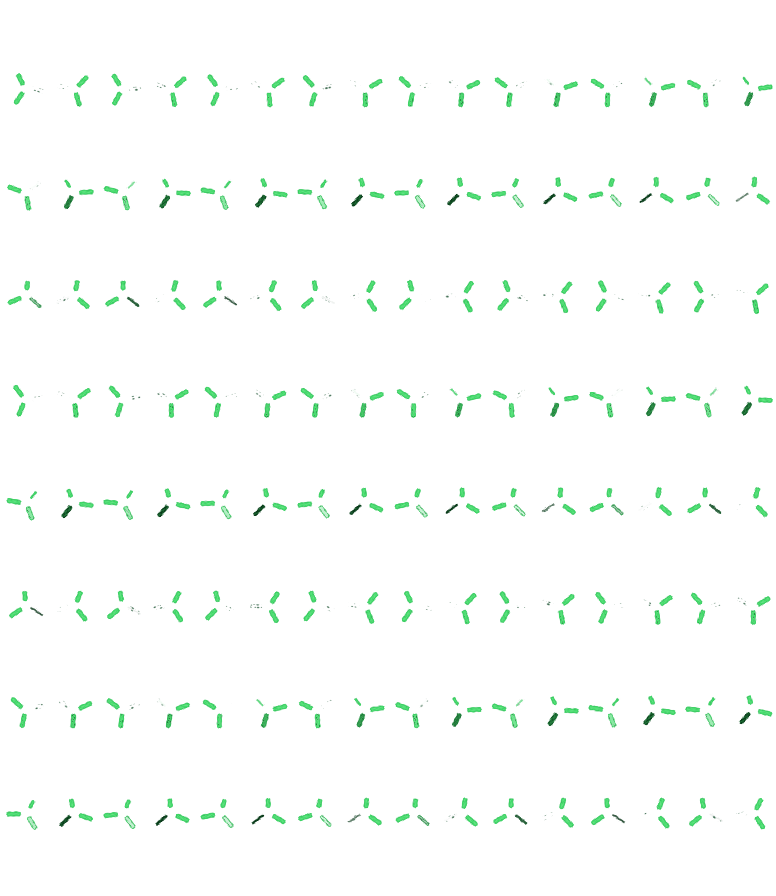
Give the GLSL for this pattern, as a Shadertoy shader.

```glsl
#define COLUMNS 16.0
#define ROWS 8.0
#define ROW_PITCH 0.1334
#define GRID_SHIFT vec2(0.0020, 0.0045)
#define ARM_ORBIT vec2(0.0156, 0.0138)
#define ARM_HALF vec2(0.0092, 0.0031)
#define TURN_STEP 5.45
#define LEFT_LEAD 12.0
#define SPECK_CELL 0.0048
#define GREEN vec3(0.24, 0.85, 0.40)
#define DARK_GREEN vec3(0.03, 0.20, 0.09)
#define PAPER vec3(1.0)

vec3 hash3(vec3 p) {
    p = fract(p * vec3(0.1031, 0.1030, 0.0973));
    p += dot(p, p.yxz + 33.33);
    return fract((p.xxy + p.yxx) * p.zyx);
}

float roundedBox(vec2 p, vec2 halfSize, float radius) {
    vec2 q = abs(p) - halfSize + radius;
    return length(max(q, 0.0)) + min(max(q.x, q.y), 0.0) - radius;
}

// Distance to scattered dots, one per cell
float speckDistance(vec2 p, float seed) {
    vec2 cell = floor(p / SPECK_CELL);
    float d = 1.0;
    for (int j = -1; j <= 1; j++)
    for (int i = -1; i <= 1; i++) {
        vec2 id = cell + vec2(i, j);
        vec3 h = hash3(vec3(id + 40.0, seed));
        vec2 dotPos = (id + 0.2 + 0.6 * h.xy) * SPECK_CELL;
        float radius = mix(-0.0012, 0.0013, h.z);
        d = min(d, length((p - dotPos) * vec2(0.75, 1.0)) - radius);
    }
    return d;
}

// Uneven streaks running along an arm
float grain(vec2 p, float seed) {
    float s = sin(p.x * 800.0 + seed + 2.0 * sin(p.y * 1300.0 + seed));
    return 0.5 + 0.3 * s + 0.2 * sin(p.y * 1900.0 - p.x * 600.0 + seed * 1.7);
}

// Blend one arm over the colour; angle is in degrees from the outward side
vec3 drawArm(vec3 color, vec2 local, float angle, float side, float seed, float aa) {
    float a = radians(angle);
    vec2 axis = vec2(cos(a), sin(a));
    vec2 offset = local - axis * ARM_ORBIT;
    vec2 q = vec2(dot(offset, axis), dot(offset, vec2(-axis.y, axis.x)));

    // Arms thin out and break up as they turn outward
    float solid = smoothstep(34.0, 78.0, angle) * (1.0 - smoothstep(302.0, 346.0, angle));
    float lower = smoothstep(268.0, 316.0, angle);
    float stretch = mix(0.62, 1.0, smoothstep(75.0, 140.0, angle));
    vec2 halfSize = ARM_HALF * vec2(stretch, mix(0.25, 1.0, solid));
    q.y += lower * (1.0 - solid) * 0.0012 * sin(q.x * 200.0);

    float streak = grain(q, seed);
    float d = roundedBox(q, halfSize, halfSize.y * 0.8) + 0.0010 * (streak - 0.5);
    float coverage = smoothstep(aa, -aa, d) * smoothstep(0.02, 0.25, solid);

    // Body: bright core, darker rim and worn flecks
    float rim = smoothstep(-0.0020, -0.0002, d);
    vec3 body = mix(GREEN, vec3(0.50, 0.91, 0.60), 0.6 * streak * (1.0 - rim));
    body = mix(body, vec3(0.10, 0.58, 0.25), 0.55 * rim * streak);
    float wear = smoothstep(0.74, 0.95, streak) * smoothstep(230.0, 290.0, angle);
    body = mix(body, DARK_GREEN, 0.6 * wear);

    // Lower arms: shadowed on the left half, hollow on the right half
    vec3 hollow = mix(vec3(0.80, 0.96, 0.85), mix(GREEN, DARK_GREEN, 0.4 * streak), rim);
    hollow = mix(hollow, DARK_GREEN, smoothstep(318.0, 334.0, angle));
    vec3 shadow = mix(DARK_GREEN, GREEN * 0.8, 0.6 * streak * solid);
    body = mix(body, side < 0.0 ? shadow : hollow, lower);
    color = mix(color, body, coverage);

    // Loose specks in the outward gap
    float outward = smoothstep(56.0, 26.0, min(angle, 360.0 - angle));
    float area = smoothstep(aa, -aa, roundedBox(q, vec2(0.0078, 0.0026), 0.0025));
    float specks = smoothstep(aa, -aa, speckDistance(q, seed)) * area * outward;
    return mix(color, vec3(0.16, 0.36, 0.24), 0.85 * specks);
}

void mainImage(out vec4 fragColor, in vec2 fragCoord) {
    vec2 p = fragCoord / iResolution.x;
    float aa = 0.75 / iResolution.x;

    // Grid of hubs, alternately mirrored across the row
    float middle = 0.5 * iResolution.y / iResolution.x - GRID_SHIFT.y;
    vec2 grid = vec2((p.x - GRID_SHIFT.x) * COLUMNS, (middle - p.y) / ROW_PITCH + 0.5 * ROWS);
    vec2 id = floor(grid);
    float side = mod(id.x, 2.0) < 0.5 ? 1.0 : -1.0;
    vec2 local = (fract(grid) - 0.5) * vec2(side / COLUMNS, -ROW_PITCH);

    // Each pair is turned a little further than the one before
    float pairIndex = floor((id.x + 1.0) * 0.5) + 0.5 * COLUMNS * id.y;
    float turn = pairIndex * TURN_STEP + (side < 0.0 ? 0.5 : -0.5) * LEFT_LEAD + 2.0;

    vec3 color = PAPER;
    if (id.y >= 0.0 && id.y < ROWS) {
        for (int k = 0; k < 3; k++) {
            float angle = mod(turn + 120.0 * float(k), 360.0);
            float seed = 1.0 + 20.0 * hash3(vec3(id + 1.0, float(k) + 3.0)).x;
            color = drawArm(color, local, angle, side, seed, aa);
        }
    }
    fragColor = vec4(color, 1.0);
}
```
